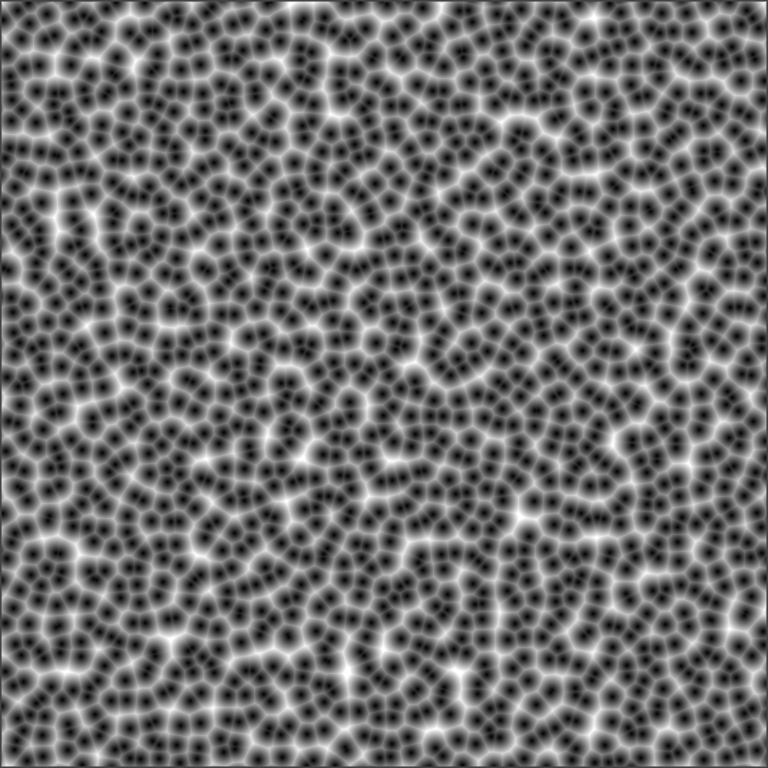
Give the GLSL for this pattern, as a three.js fragment shader.

```glsl
// Grey cellular noise: distance to the nearest scattered point, inside a thin dark frame.
varying vec2 vUv;

// Two random values from 0 to 1 per grid cell, without sine
vec2 hash22(vec2 cell) {
  vec3 p = fract(vec3(cell.xyx) * vec3(0.1031, 0.1030, 0.0973));
  p += dot(p, p.yzx + 33.33);
  return fract((p.xx + p.yz) * p.zy);
}

// Distance, in cells, to the nearest of one random point per cell
float nearestPoint(vec2 p) {
  vec2 cell = floor(p);
  vec2 local = p - cell;
  float nearestSq = 4.0;
  for (int y = -1; y <= 1; y++) {
    for (int x = -1; x <= 1; x++) {
      vec2 neighbour = vec2(float(x), float(y));
      vec2 toPoint = neighbour + hash22(cell + neighbour + 17.0) - local;
      nearestSq = min(nearestSq, dot(toPoint, toPoint));
    }
  }
  return sqrt(nearestSq);
}

void main() {
  // Dark cores rise linearly to pale ridges
  float grey = min(nearestPoint(vUv * 40.0), 1.0);

  // Thin frame along the canvas edge
  vec2 inset = min(vUv, 1.0 - vUv);
  float inside = smoothstep(0.0014, 0.0026, min(inset.x, inset.y));

  gl_FragColor = vec4(vec3(mix(0.26, grey, inside)), 1.0);
}
```
